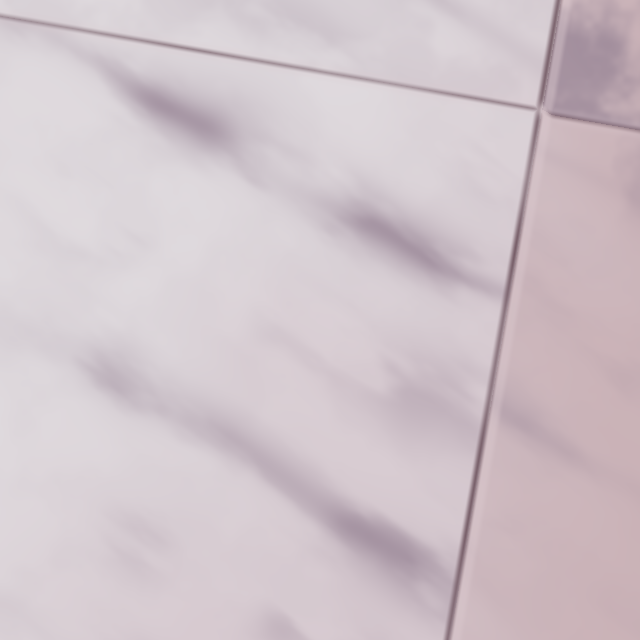
A WebGL 1 fragment shader for this texture:

```glsl
precision highp float;
uniform vec2 u_resolution;

// Tile layout
const vec2 CROSSING = vec2(0.847, 0.828);
const float TILT = 0.172;
const float TILE_SIZE = 1.0;
const float COLUMN_DROP = 0.005;

// Joints
const float GROOVE_OFFSET = -0.004;
const float GROOVE_WIDTH = 0.0042;
const float SEAM_WIDTH = 0.0024;
const float BEVEL_WIDTH = 0.016;
const float JOINT_BLUR = 0.0044;

// Veins
const float VEIN_SLOPE = 0.38;
const float VEIN_START = 0.64;
const float VEIN_SPACING = 0.435;
const float VEIN_WIDTH = 0.022;
const float VEIN_HALO = 0.052;
const float VEIN_WOBBLE = 0.09;
const float GRAIN_ANGLE = 0.46;
const float BLOTCH_SCALE = 10.0;

// Colours
const vec3 PALE = vec3(0.874, 0.853, 0.868);
const vec3 WARM = vec3(0.840, 0.787, 0.812);
const vec3 PINK = vec3(0.803, 0.718, 0.738);
const vec3 VEIN = vec3(0.595, 0.520, 0.585);
const vec3 GROOVE = vec3(0.445, 0.345, 0.385);
const vec3 BEVEL = vec3(0.855, 0.785, 0.805);

float hash(vec2 p) {
  vec3 q = fract(p.xyx * 0.1031);
  q += dot(q, q.yzx + 33.33);
  return fract((q.x + q.y) * q.z);
}

float noise(vec2 p) {
  vec2 i = floor(p), f = fract(p);
  f = f * f * (3.0 - 2.0 * f);
  return mix(mix(hash(i), hash(i + vec2(1.0, 0.0)), f.x),
             mix(hash(i + vec2(0.0, 1.0)), hash(i + 1.0), f.x), f.y);
}

float fbm(vec2 p) {
  float sum = 0.0, gain = 0.53;
  for (int i = 0; i < 4; i++) {
    sum += gain * noise(p);
    p = p * 2.0 + 7.3;
    gain *= 0.5;
  }
  return sum;
}

float bell(float d, float width) {
  return exp(-d * d / (width * width));
}

float band(float d, float halfWidth, float blur) {
  return 1.0 - smoothstep(halfWidth - blur, halfWidth + blur, abs(d));
}

// Coordinates along and across the grain of the stone
vec2 toGrain(vec2 p) {
  float c = cos(GRAIN_ANGLE), s = sin(GRAIN_ANGLE);
  return vec2(c * p.x - s * p.y, s * p.x + c * p.y);
}

// Parallel strands, alternately strong and faint, broken into soft streaks
float veins(vec2 local, vec2 id) {
  vec2 seed = id * vec2(19.0, 31.0) + 40.0;
  float across = local.y + VEIN_SLOPE * local.x - VEIN_START;
  across += VEIN_WOBBLE * (noise(local * 5.0 + seed) - 0.5);
  float strand = across / VEIN_SPACING + dot(id, vec2(0.245, 0.37));
  float strong = abs(fract(strand + 0.5) - 0.5) * VEIN_SPACING;
  float faint = abs(fract(strand) - 0.5) * VEIN_SPACING;
  vec2 grain = toGrain(local);
  float streaks = smoothstep(0.36, 0.72, fbm(grain * vec2(5.0, 14.0) + seed));
  float patches = smoothstep(0.25, 0.7, noise(grain * vec2(6.0, 3.0) + seed + 13.0));
  float onset = smoothstep(0.24, 0.4, local.x + 0.4 * (local.y - 0.5));
  onset = mix(onset, 1.0, step(0.5, id.x));
  float main = bell(strong, VEIN_WIDTH) * mix(0.12, 0.28, patches)
             + bell(strong, VEIN_HALO) * (0.07 + 0.42 * streaks * mix(0.6, 1.0, patches));
  return main * mix(0.15, 1.0, onset) + bell(faint, 1.3 * VEIN_HALO) * 0.32 * streaks * patches;
}

void main() {
  vec2 uv = gl_FragCoord.xy / u_resolution;
  float c = cos(TILT), s = sin(TILT);
  vec2 tile = mat2(c, s, -s, c) * (uv - CROSSING) / TILE_SIZE + 1.0;
  tile.y += COLUMN_DROP * smoothstep(1.0, 1.02, tile.x);
  vec2 id = floor(tile);
  vec2 local = tile - id;
  vec2 kind = mod(id, 2.0);
  vec2 seed = id * 23.0 + 60.0;

  // Stone tone: warmer to the lower right, every second column pink
  float cloud = fbm(toGrain(local) * vec2(2.5, 5.0) + seed) - 0.5;
  float warmth = 0.85 * uv.x + 0.8 * (0.52 - uv.y) + 0.5 * cloud;
  vec3 color = mix(PALE, WARM, smoothstep(0.0, 0.95, warmth));
  color = mix(color, PINK, kind.x * clamp(0.75 + 2.0 * local.x + 0.6 * cloud, 0.0, 1.25));

  // Veins and blotches differ by tile
  float veinAmount = veins(local, id) * (1.0 - 0.5 * max(kind.x, kind.y));
  float blotch = smoothstep(0.36, 0.68, fbm(local * BLOTCH_SCALE + seed));
  float upper = kind.x * (1.0 - kind.y) * smoothstep(0.82, 0.95, local.y);
  float blotchAmount = blotch * (0.04 + 0.06 * kind.y + 0.65 * kind.x * kind.y + 0.25 * upper);
  color = mix(color, VEIN, clamp(veinAmount + blotchAmount, 0.0, 0.85));

  // Joints: bevelled upright groove and a thin seam, paler where they cross
  vec2 joint = (fract(tile + 0.5) - 0.5) * TILE_SIZE;
  float blur = JOINT_BLUR + 0.5 / u_resolution.y;
  float bevel = band(joint.x - 0.5 * BEVEL_WIDTH, 0.5 * BEVEL_WIDTH, blur);
  float rim = bell(abs(joint.y) - 0.008, 0.005);
  float crossing = bell(length(joint - vec2(0.003, 0.0)), 0.011);
  float wear = mix(0.65, 1.0, noise(tile * 9.0 + 5.0));
  float groove = band(joint.x - GROOVE_OFFSET, GROOVE_WIDTH, blur);
  float seam = band(joint.y, SEAM_WIDTH, blur) * 0.85;
  color = mix(color, BEVEL, max(max(0.45 * bevel, 0.15 * rim), 0.75 * crossing));
  color = mix(color, GROOVE, max(groove, seam) * wear * (1.0 - 0.85 * crossing));

  gl_FragColor = vec4(color, 1.0);
}
```
